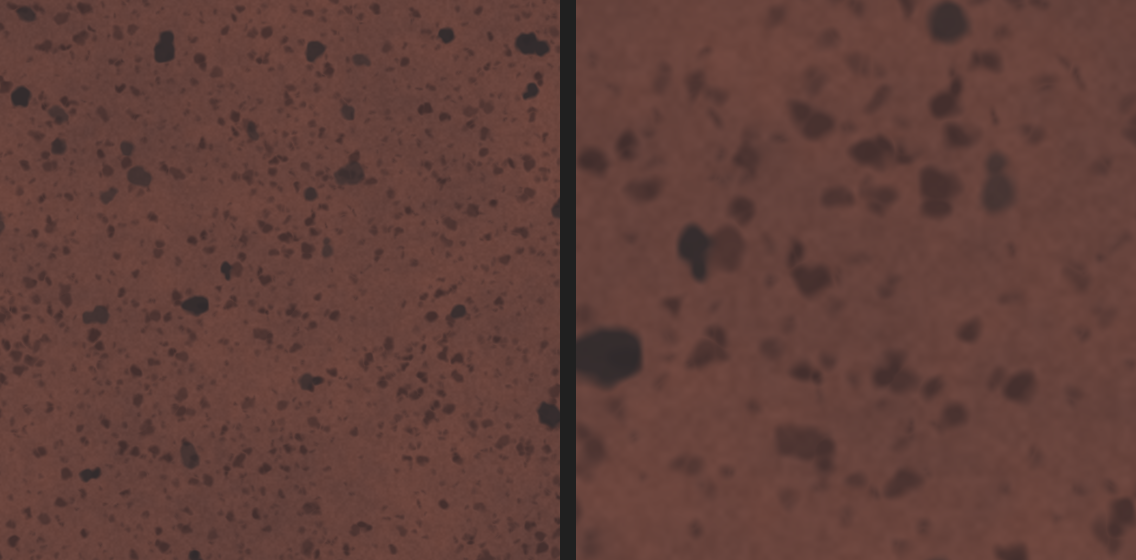
Left, the full canvas; right, a detail of the centre.
Give the GLSL for this texture, as a WebGL 2 fragment shader.

```glsl
#version 300 es
precision highp float;

#define LARGE_CELLS 14.0
#define MEDIUM_CELLS 34.0
#define SMALL_CELLS 62.0
#define EDGE_SOFTNESS 0.0042
#define EDGE_WOBBLE 0.0035
#define GRAIN_AMOUNT 0.045
#define LIGHT_CLAY vec3(0.435, 0.277, 0.243)
#define DULL_CLAY vec3(0.368, 0.247, 0.228)
#define BROWN_SPOT vec3(0.235, 0.165, 0.162)
#define SLATE_SPOT vec3(0.175, 0.160, 0.168)

uniform vec2 u_resolution;
out vec4 fragColor;

vec3 hash3(vec2 cell) {
  vec3 q = fract(cell.xyx * vec3(0.1031, 0.1030, 0.0973));
  q += dot(q, q.yxz + 33.33);
  return fract((q.xxy + q.yzz) * q.zyx);
}

float valueNoise(vec2 p) {
  vec2 cell = floor(p);
  vec2 f = fract(p);
  f = f * f * (3.0 - 2.0 * f);
  float bottom = mix(hash3(cell).x, hash3(cell + vec2(1, 0)).x, f.x);
  float top = mix(hash3(cell + vec2(0, 1)).x, hash3(cell + vec2(1, 1)).x, f.x);
  return mix(bottom, top, f.y);
}

float fbm(vec2 p) {
  float sum = 0.0;
  float weight = 0.5;
  for (int octave = 0; octave < 5; octave++) {
    sum += weight * valueNoise(p);
    p = mat2(1.6, 1.2, -1.2, 1.6) * p + 17.3;
    weight *= 0.5;
  }
  return sum / 0.97;
}

float smoothMin(float a, float b, float k) {
  float h = max(k - abs(a - b), 0.0) / k;
  return min(a, b) - 0.25 * h * h * k;
}

// Coverage of scattered, two-lobed spots, one candidate per grid cell
float spots(vec2 p, float cells, float chance, vec2 radii, float seed) {
  vec2 home = floor(p * cells);
  float soft = max(EDGE_SOFTNESS, 1.0 / u_resolution.y);
  float cover = 0.0;
  for (int y = -1; y <= 1; y++) {
    for (int x = -1; x <= 1; x++) {
      vec2 cell = home + vec2(x, y);
      vec3 place = hash3(cell + seed);
      vec3 shape = hash3(cell + seed + 71.0);
      vec2 center = (cell + place.xy) / cells;
      float clumping = 0.25 + 1.5 * valueNoise(center * 9.0 + 5.0);
      if (place.z > chance * clumping) continue;

      float radius = mix(radii.x, radii.y, shape.x * shape.x);
      float angle = 6.2832 * shape.y;
      vec2 lobe = center + radius * mix(0.5, 1.4, shape.z) * vec2(cos(angle), sin(angle));
      float d = smoothMin(length(p - center) - radius,
                          length(p - lobe) - radius * 0.7, radius * 0.4);
      float strength = mix(0.55, 1.0, fract(shape.z * 7.0 + shape.x));
      cover = max(cover, strength * (1.0 - smoothstep(-soft, soft, d)));
    }
  }
  return cover;
}

void main() {
  vec2 p = gl_FragCoord.xy / u_resolution.y;

  // Clay ground with broad, slightly flattened patches and fine mottling
  float patches = fbm(p * vec2(4.0, 6.0) + 3.0);
  float mottle = fbm(p * 38.0 + 40.0);
  float tone = 0.58 + 1.1 * (patches - 0.5) + 0.7 * (mottle - 0.5);
  vec3 color = mix(DULL_CLAY, LIGHT_CLAY, clamp(tone, 0.0, 1.0));
  float grain = 0.6 * valueNoise(p * 150.0) + 0.4 * valueNoise(p * 260.0 + 9.0) - 0.5;
  color += GRAIN_AMOUNT * grain * vec3(1.0, 0.75, 0.7);

  // Irregular outlines shared by all spot sizes
  vec2 wobble = vec2(valueNoise(p * 85.0), valueNoise(p * 85.0 + 50.0)) - 0.5;
  vec2 q = p + 2.0 * EDGE_WOBBLE * wobble;

  float small = spots(q, SMALL_CELLS, 0.27, vec2(0.0025, 0.0055), 13.0);
  float medium = spots(q, MEDIUM_CELLS, 0.30, vec2(0.0055, 0.0105), 137.0);
  float large = spots(q, LARGE_CELLS, 0.12, vec2(0.011, 0.020), 291.0);

  color = mix(color, BROWN_SPOT, 0.55 * small);
  color = mix(color, BROWN_SPOT, 0.82 * medium);
  color = mix(color, SLATE_SPOT, 0.92 * large);
  fragColor = vec4(color, 1.0);
}
```
